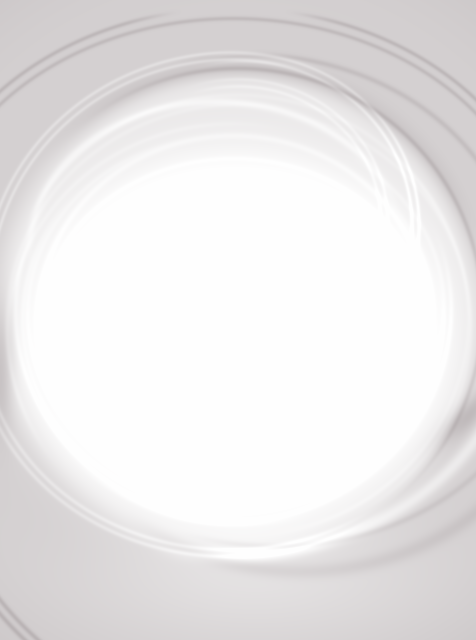
A Shadertoy shader for this background:

```glsl
const float BASE_TONE = 0.83;
const float DISC_LIFT = 0.085;
const float FLOOR_LIFT = 0.06;
const float CORNER_SHADE = 0.09;
const float GLOW_REACH = 0.055;
const int STRANDS = 16;
const float STRAND_LIGHT = 0.016;
const vec3 WARM_LOSS = vec3(0.0, 0.09, 0.07);
const vec2 CORE_CENTRE = vec2(-0.003, -0.027);
const vec2 CORE_RADII = vec2(0.302, 0.257);
const vec2 DISC_CENTRE = vec2(0.0, 0.012);
const vec2 DISC_RADII = vec2(0.382, 0.381);

float hash(float n) {
    return fract(sin(n * 127.1) * 43758.5453);
}

// Approximate signed distance to an axis-aligned ellipse
float ellipseDistance(vec2 p, vec2 radii) {
    float k = length(p / radii);
    return k * (k - 1.0) / max(length(p / (radii * radii)), 0.001);
}

// Soft elliptical stroke, fading at both ends; angles in degrees
float arc(vec2 p, vec2 centre, vec2 radii, float middle, float halfSpan, float width) {
    vec2 q = p - centre;
    float d = ellipseDistance(q, radii) / width;
    vec2 direction = normalize(q / radii + vec2(0.00001));
    float a = radians(middle);
    float alignment = dot(direction, vec2(cos(a), sin(a)));
    float ends = smoothstep(cos(radians(halfSpan)), cos(radians(halfSpan * 0.55)), alignment);
    return exp(-d * d) * ends;
}

float softSpot(vec2 p, vec2 centre, vec2 size) {
    vec2 q = (p - centre) / size;
    return exp(-dot(q, q));
}

// Broad shading from the corners to the white core
float backdrop(vec2 p) {
    float disc = ellipseDistance(p - DISC_CENTRE, DISC_RADII);
    float core = max(ellipseDistance(p - CORE_CENTRE, CORE_RADII), 0.0);
    float tone = BASE_TONE + DISC_LIFT * (1.0 - smoothstep(-0.035, 0.02, disc));
    tone += FLOOR_LIFT * softSpot(p, vec2(0.03, -0.4), vec2(0.26, 0.1));
    tone -= CORNER_SHADE * smoothstep(0.48, 0.9, length(p));
    return mix(tone, 1.0, exp(-pow(core / GLOW_REACH, 1.5)));
}

float darkArcs(vec2 p) {
    float s = 0.0;
    // Outer pair, the second open at the top
    vec2 outer = vec2(-0.007, 0.083);
    s += 0.075 * arc(p, outer, vec2(0.482, 0.388), 90.0, 85.0, 0.0035);
    s += 0.085 * arc(p, outer, vec2(0.497, 0.404), 127.0, 28.0, 0.0035);
    s += 0.085 * arc(p, outer, vec2(0.497, 0.404), 53.0, 28.0, 0.0035);
    // Rim of the disc
    s += 0.07 * arc(p, DISC_CENTRE, DISC_RADII, 38.0, 95.0, 0.004);
    s += 0.05 * arc(p, DISC_CENTRE, DISC_RADII, 75.0, 70.0, 0.014);
    s += 0.06 * arc(p, vec2(0.02, 0.057), vec2(0.42, 0.357), 58.0, 50.0, 0.0045);
    // Lower sweep
    s += 0.045 * arc(p, vec2(0.059, -0.021), vec2(0.417, 0.333), -58.0, 55.0, 0.005);
    s += 0.05 * arc(p, vec2(0.098, -0.047), vec2(0.404, 0.346), -70.0, 65.0, 0.012);
    // Lower left corner pair
    for (int i = 0; i < 2; i++) {
        float r = 0.501 + 0.014 * float(i);
        s += 0.09 * arc(p, vec2(0.02, -0.125), vec2(r), 225.0, 35.0, 0.004);
    }
    // Smudges on the sides
    s += 0.11 * softSpot(p, vec2(-0.369, -0.06), vec2(0.019, 0.1));
    vec2 q = p - vec2(0.352, -0.155);
    s += 0.11 * softSpot(vec2(q.x + q.y, q.y - q.x) * 0.7071, vec2(0.0), vec2(0.06, 0.018));
    return s;
}

float lightArcs(vec2 p) {
    float s = 0.0;
    // Paired strands over the top and the right shoulder
    for (int i = 0; i < 2; i++) {
        float inset = 0.011 * float(i);
        s += 0.055 * arc(p, vec2(-0.007, 0.044), vec2(0.391, 0.374) - inset, 130.0, 65.0, 0.003);
        s += 0.06 * arc(p, vec2(0.007, 0.148), vec2(0.276, 0.267) - inset, 43.0, 65.0, 0.003);
        s += 0.03 * arc(p, vec2(0.0, 0.155), vec2(0.234, 0.221) - inset, 48.0, 65.0, 0.003);
        s += 0.05 * arc(p, vec2(-0.013, -0.021), vec2(0.397, 0.349) - inset, 240.0, 70.0, 0.0035);
    }
    // Inner crescent and ring around the core
    s += 0.045 * arc(p, vec2(-0.033, 0.109), vec2(0.293, 0.232), 100.0, 90.0, 0.006);
    s += 0.025 * arc(p, vec2(-0.007, -0.001), vec2(0.306, 0.289), 90.0, 150.0, 0.005);
    // Bright lower right band
    s += 0.085 * arc(p, vec2(-0.02, 0.005), vec2(0.456, 0.375), -52.0, 55.0, 0.011);
    // Faint scattered strands
    for (int i = 0; i < STRANDS; i++) {
        float n = float(i) + 1.0;
        vec2 centre = vec2(hash(n) - 0.5, hash(n + 31.0) - 0.5) * vec2(0.04, 0.06);
        vec2 radii = mix(vec2(0.305, 0.27), vec2(0.365, 0.35), hash(n + 67.0));
        float middle = 360.0 * hash(n + 93.0);
        s += STRAND_LIGHT * arc(p, centre, radii, middle, 75.0, 0.004);
    }
    return s;
}

void mainImage(out vec4 fragColor, in vec2 fragCoord) {
    vec2 p = (fragCoord - 0.5 * iResolution.xy) / iResolution.y;
    float core = ellipseDistance(p - CORE_CENTRE, CORE_RADII);
    float veil = smoothstep(0.0, 0.05, core);
    float tone = backdrop(p) - darkArcs(p) * veil + lightArcs(p);
    tone = clamp(tone, 0.0, 0.998);
    fragColor = vec4(vec3(tone) - WARM_LOSS * (1.0 - tone), 1.0);
}
```
